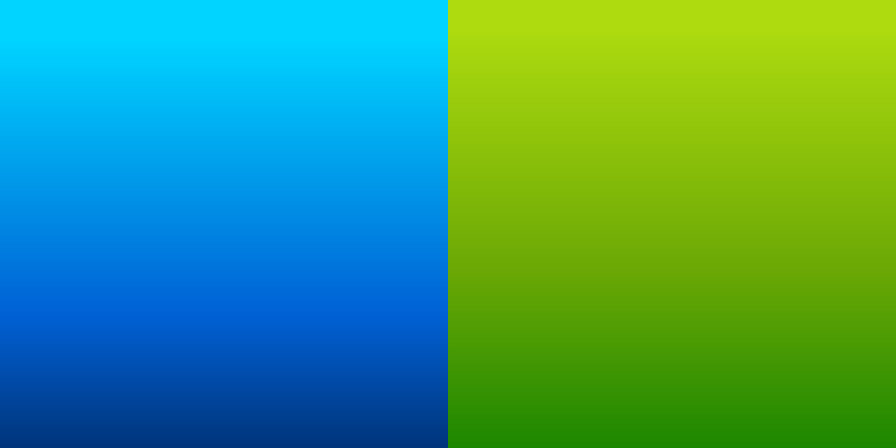
A WebGL 1 fragment shader for this background:

```glsl
precision mediump float;
// Two equal panels side by side: blue on the left, green on the right.
// Each is a vertical three-colour gradient with a short flat band at the top;
// the panels meet at a crisp, antialiased vertical seam.

#define SEAM_X 0.5
#define BLUE_HOLD 0.09
#define BLUE_KNEE 0.70
#define GREEN_HOLD 0.06
#define GREEN_KNEE 0.60

uniform vec2 u_resolution;

// Solid top until hold, middle colour at knee, bottom colour at depth 1.
vec3 panelGradient(vec3 top, vec3 middle, vec3 bottom, float hold, float knee, float depth) {
    float upper = clamp((depth - hold) / (knee - hold), 0.0, 1.0);
    float lower = clamp((depth - knee) / (1.0 - knee), 0.0, 1.0);
    return mix(mix(top, middle, upper), bottom, lower);
}

void main() {
    vec2 uv = gl_FragCoord.xy / u_resolution;
    float depth = 1.0 - uv.y;

    // Sky cyan through royal blue to navy
    vec3 blue = panelGradient(vec3(0.0, 0.83, 1.0), vec3(0.0, 0.38, 0.835),
                              vec3(0.0, 0.205, 0.48), BLUE_HOLD, BLUE_KNEE, depth);

    // Lime through leaf green to deep green
    vec3 green = panelGradient(vec3(0.68, 0.86, 0.06), vec3(0.42, 0.66, 0.02),
                               vec3(0.11, 0.53, 0.0), GREEN_HOLD, GREEN_KNEE, depth);

    // Seam coverage, one pixel wide
    float rightSide = clamp((uv.x - SEAM_X) * u_resolution.x + 0.5, 0.0, 1.0);
    gl_FragColor = vec4(mix(blue, green, rightSide), 1.0);
}
```
